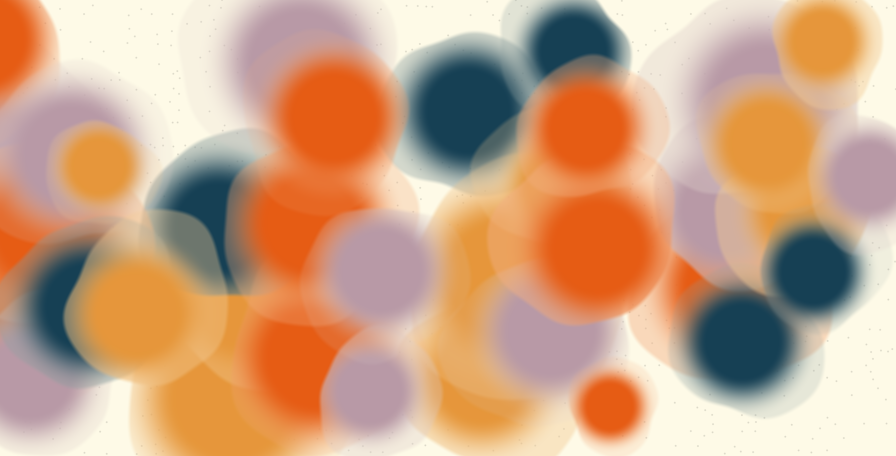
Write a Shadertoy shader that draws this background.

```glsl
// Soft watercolour blobs in amber, orange, mauve and navy on speckled cream.
// A low-discrepancy sequence scatters them over a wavy band; each has a solid
// core that fades into a pale translucent veil with a crisp, wobbly rim.

const int BLOB_COUNT = 36;
const float TAU = 6.2831853;
const vec3 CREAM = vec3(0.995, 0.98, 0.905);

// Order of the inks, repeated along the sequence.
const int INK_CYCLE[11] = int[11](0, 2, 1, 3, 0, 1, 2, 0, 3, 1, 2);

uint scramble(uint n) {
    n = n * 747796405u + 2891336453u;
    n = ((n >> ((n >> 28u) + 4u)) ^ n) * 277803737u;
    return (n >> 22u) ^ n;
}

// Random value in 0..1 for an item and a channel.
float random(int item, int channel) {
    uint bits = scramble(uint(item) + scramble(uint(channel)));
    return float(bits >> 8u) / 16777216.0;
}

vec2 random2(int item, int channel) {
    return vec2(random(item, channel), random(item, channel + 1));
}

vec3 inkColor(int ink) {
    if (ink == 0) return vec3(0.90, 0.59, 0.23);
    if (ink == 1) return vec3(0.90, 0.36, 0.08);
    if (ink == 2) return vec3(0.72, 0.60, 0.65);
    return vec3(0.085, 0.25, 0.33);
}

// Blob centre: even spread plus jitter, squeezed between two curves.
vec2 blobCenter(int i, float aspect) {
    vec2 spread = fract(0.5 + float(i + 1) * vec2(0.7549, 0.5698));
    spread += 0.08 * (random2(i, 1) - 0.5);
    float dip = (spread.x - 0.19) / 0.075;
    float top = 0.95 - 0.45 * exp(-dip * dip);
    float bottom = 0.10 + 0.20 * smoothstep(0.70, 0.92, spread.x)
                 + 0.12 * (1.0 - smoothstep(0.0, 0.14, spread.x));
    return vec2(mix(-0.03, 1.03, spread.x) * aspect, mix(bottom, top, spread.y));
}

// Early blobs tend to be larger, late ones smaller.
float blobRadius(int i) {
    float age = 1.0 - float(i) / float(BLOB_COUNT);
    return 0.10 + 0.18 * mix(random(i, 3), age, 0.5);
}

// Uneven outline as a factor of the radius.
float outline(float angle, int i) {
    return 1.0 + 0.07 * sin(2.0 * angle + TAU * random(i, 4))
               + 0.05 * sin(3.0 * angle + TAU * random(i, 5))
               + 0.02 * sin(5.0 * angle + TAU * random(i, 6))
               + 0.012 * sin(8.0 * angle + TAU * random(i, 7));
}

// Lays one blob over the colour below it.
vec3 paintBlob(vec3 below, vec2 p, int i, float radius, vec3 ink, float soft) {
    float rim = length(p) - radius * outline(atan(p.y, p.x), i);
    float inside = 1.0 - smoothstep(-soft, soft, rim);
    vec2 shift = 0.36 * radius * (random2(i, 8) - 0.5);
    float fade = smoothstep(0.46, 1.02, length(p - shift) / radius);
    float veil = mix(0.12, 0.48, random(i, 10));
    vec3 tint = mix(ink, CREAM, 0.52 * fade);
    return mix(below, tint, inside * mix(1.0, veil, fade));
}

// Sparse tiny specks, one at most per grid cell.
float specks(vec2 p, float cell, float pixel) {
    ivec2 id = ivec2(floor(p / cell));
    int item = id.x + id.y * 1024;
    vec2 offset = (fract(p / cell) - mix(vec2(0.2), vec2(0.8), random2(item, 11))) * cell;
    float dotMask = 1.0 - smoothstep(0.0, 0.0014 + pixel, length(offset));
    return dotMask * step(0.86, random(item, 13));
}

void mainImage(out vec4 fragColor, in vec2 fragCoord) {
    float pixel = 1.0 / iResolution.y;
    vec2 p = fragCoord * pixel;
    float aspect = iResolution.x * pixel;
    float soft = max(0.006, pixel);

    // Paper
    vec3 color = mix(CREAM, vec3(0.55, 0.54, 0.50), 0.3 * specks(p, 0.016, pixel));

    // Blobs, from back to front
    for (int i = 0; i < BLOB_COUNT; i++) {
        vec2 local = p - blobCenter(i, aspect);
        vec3 ink = inkColor(INK_CYCLE[i % 11]);
        color = paintBlob(color, local, i, blobRadius(i), ink, soft);
    }

    fragColor = vec4(color, 1.0);
}
```
